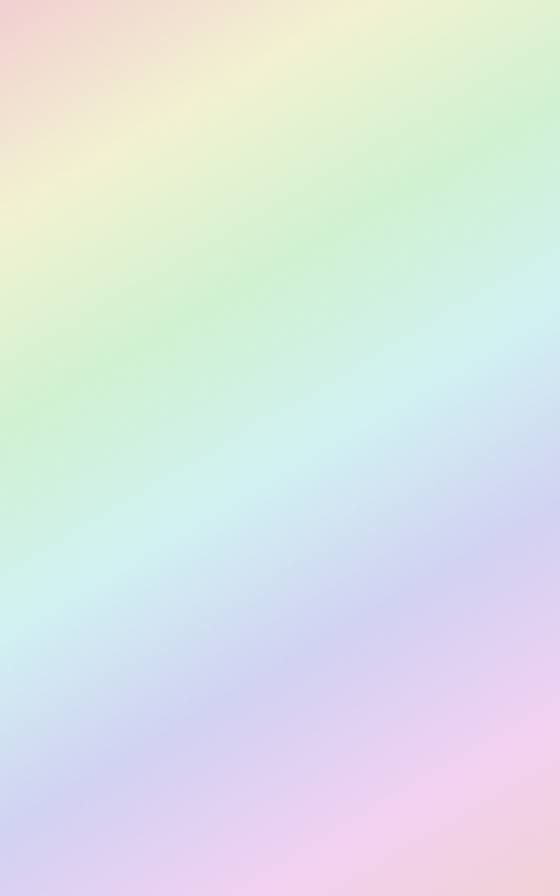
Write a WebGL 2 fragment shader that draws this background.

```glsl
#version 300 es
precision highp float;

uniform vec2 u_resolution;
out vec4 fragColor;

const float BAND_TILT = radians(30.5);  // slope of the colour bands
const float CYCLE_LENGTH = 1.189;       // one full hue turn, in canvas heights
const float HUE_START = -0.011;         // hue at the upper left corner
const float PASTEL_LOW = 0.82;          // darkest channel level
const float PASTEL_HIGH = 0.948;        // brightest channel level
const float GRAIN_ROWS = 512.0;         // grain cells per canvas height
const float GRAIN_AMOUNT = 0.004;

// Pseudo-random value in 0..1 for a grid cell
float hash(vec2 cell) {
    vec3 p = fract(vec3(cell.xyx) * 0.1031);
    p += dot(p, p.yzx + 33.33);
    return fract((p.x + p.y) * p.z);
}

// Pure hue wheel: red, yellow, green, cyan, blue, magenta
vec3 hueWheel(float hue) {
    vec3 phase = fract(hue + vec3(0.0, 2.0, 1.0) / 3.0);
    return clamp(abs(phase * 6.0 - 3.0) - 1.0, 0.0, 1.0);
}

void main() {
    // Position from the upper left corner, in canvas heights
    vec2 pos = vec2(gl_FragCoord.x, u_resolution.y - gl_FragCoord.y) / u_resolution.y;

    // Diagonal pastel rainbow
    vec2 direction = vec2(sin(BAND_TILT), cos(BAND_TILT));
    float hue = dot(pos, direction) / CYCLE_LENGTH + HUE_START;
    vec3 color = mix(vec3(PASTEL_LOW), vec3(PASTEL_HIGH), hueWheel(hue));

    // Faint grain softens banding
    color += (hash(floor(pos * GRAIN_ROWS)) - 0.5) * GRAIN_AMOUNT;

    fragColor = vec4(color, 1.0);
}
```
